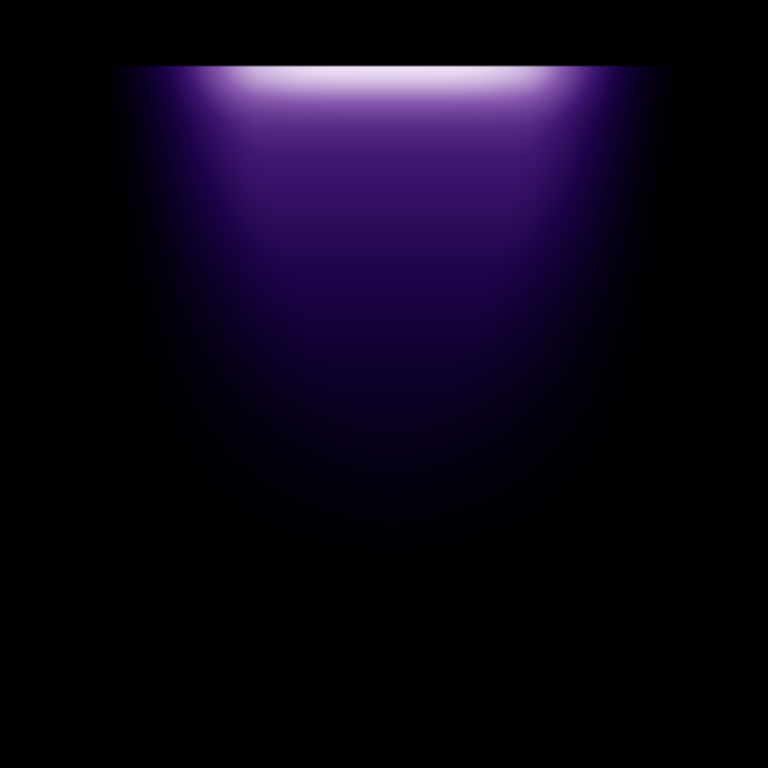
Give the GLSL for this background, as a Shadertoy shader.

```glsl
// A violet light bar near the top edge, shining down and fading into black.

// Placement, in fractions of the canvas
const float LIGHT_X = 0.509;       // centre of the bar
const float LIGHT_Y = 0.914;       // its sharp upper edge
const float EDGE_SOFTNESS = 0.002;

// Broad beam
const float BEAM_LEVEL = 0.59;
const float BEAM_LENGTH = 0.68;
const float BEAM_FALLOFF = 1.4;
const float CORE_HALF_WIDTH = 0.17;
const float CORE_NARROWING = 0.7;
const float RIM_HALF_WIDTH = 0.39;
const float RIM_NARROWING = 0.1;

// Hot glow just below the edge
const float GLOW_LEVEL = 0.38;
const float GLOW_DEPTH = 0.05;
const float GLOW_HALF_WIDTH = 0.24;

// Colour ramp from dark to bright; the blue channel is also the stop position
const int STOPS = 7;
const vec3 RAMP[STOPS] = vec3[STOPS](
    vec3(0.00, 0.00, 0.00),
    vec3(0.04, 0.00, 0.14),
    vec3(0.11, 0.01, 0.28),
    vec3(0.25, 0.09, 0.45),
    vec3(0.54, 0.36, 0.69),
    vec3(0.80, 0.71, 0.87),
    vec3(0.94, 0.89, 0.97)
);

vec3 rampColor(float level) {
    vec3 color = RAMP[0];
    for (int i = 1; i < STOPS; i++) {
        float start = RAMP[i - 1].b;
        float t = clamp((level - start) / (RAMP[i].b - start), 0.0, 1.0);
        color = mix(color, RAMP[i], t);
    }
    return color;
}

// Wide light cone whose bright core tapers with depth
float beam(float side, float depth) {
    float core = CORE_HALF_WIDTH - CORE_NARROWING * depth * depth;
    float rim = RIM_HALF_WIDTH - RIM_NARROWING * depth;
    float across = 1.0 - smoothstep(core, rim, side);
    float along = pow(max(1.0 - depth / BEAM_LENGTH, 0.0), BEAM_FALLOFF);
    return BEAM_LEVEL * across * along;
}

// Thin, nearly white band
float glow(float side, float depth) {
    float d = depth / GLOW_DEPTH;
    float s = side / GLOW_HALF_WIDTH;
    return GLOW_LEVEL * exp(-d * d - s * s * s * s);
}

void mainImage(out vec4 fragColor, in vec2 fragCoord) {
    vec2 uv = fragCoord / iResolution.xy;
    float side = abs(uv.x - LIGHT_X);
    float below = LIGHT_Y - uv.y;
    float depth = max(below, 0.0);

    // Combine the light and cut it off at the upper edge
    float softness = max(EDGE_SOFTNESS, 1.0 / iResolution.y);
    float edge = smoothstep(-softness, softness, below);
    float level = beam(side, depth) + glow(side, depth);

    fragColor = vec4(rampColor(level) * edge, 1.0);
}
```
